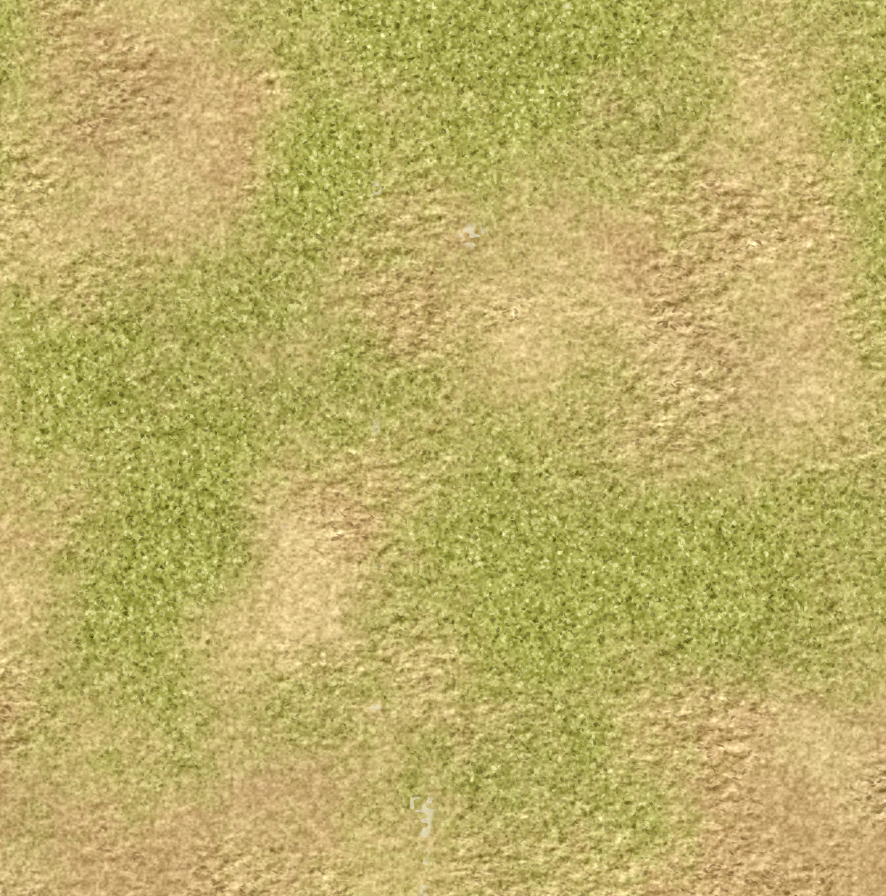
This texture is drawn by a Shadertoy shader. Its source:

```glsl
// Dry meadow ground: soft patches of short grass, straw and crumbly bare soil.

// Colours
const vec3 GRASS       = vec3(0.655, 0.655, 0.310);
const vec3 STRAW       = vec3(0.770, 0.700, 0.430);
const vec3 SOIL        = vec3(0.790, 0.660, 0.450);
const vec3 SAND        = vec3(0.865, 0.765, 0.530);
const vec3 BLADE_DARK  = vec3(0.410, 0.390, 0.170);
const vec3 BLADE_LIGHT = vec3(0.910, 0.900, 0.640);
const vec3 CLOD        = vec3(0.460, 0.350, 0.190);
const vec3 CHALK       = vec3(0.930, 0.900, 0.800);

// Sizes, as counts across the canvas height
const float PATCHES = 4.2;
const float BLADES  = 205.0;
const float CLODS   = 125.0;
const float GRIT    = 340.0;

// Strengths
const float BLADE_CONTRAST = 0.75;
const float STRAW_CONTRAST = 0.36;
const float GRIT_CONTRAST  = 0.20;
const float RELIEF         = 0.75;

vec2 hash2(vec2 p) {
    vec3 q = fract(p.xyx * vec3(0.1031, 0.1030, 0.0973));
    q += dot(q, q.yzx + 33.33);
    return fract((q.xx + q.yz) * q.zy);
}

float noise(vec2 p) {
    vec2 i = floor(p), f = fract(p);
    f = f * f * (3.0 - 2.0 * f);
    float low  = mix(hash2(i).x, hash2(i + vec2(1, 0)).x, f.x);
    float high = mix(hash2(i + vec2(0, 1)).x, hash2(i + vec2(1, 1)).x, f.x);
    return mix(low, high, f.y);
}

float fbm(vec2 p) {
    float sum = 0.0, amp = 0.533;
    for (int i = 0; i < 4; i++) {
        sum += amp * noise(p);
        p = mat2(1.6, 1.2, -1.2, 1.6) * p + 17.3;
        amp *= 0.5;
    }
    return sum;
}

// Scattered ragged bits: x = light (+) or dark (-) tone, y = coverage.
vec2 flecks(vec2 p, float count, vec2 radius, float turn, float density) {
    float soft = 0.6 * count / iResolution.y;
    vec2 g = p * count;
    g += 0.5 * vec2(noise(g * 1.7 + 7.0), noise(g * 1.7 + 63.0));
    vec2 cell = floor(g), result = vec2(0);
    for (int y = -1; y <= 1; y++)
    for (int x = -1; x <= 1; x++) {
        vec2 id = cell + vec2(x, y);
        vec2 look = hash2(id + 71.7);
        vec2 d = g - id - hash2(id + 13.1);
        float a = turn * (look.x - 0.5);
        d = mat2(cos(a), -sin(a), sin(a), cos(a)) * d;
        float size = mix(0.5, 1.2, look.y);
        float edge = (length(d / (radius * size)) - 1.0) * radius.y * size;
        float mask = 1.0 - smoothstep(-soft, soft, edge);
        vec2 pick = hash2(id + 139.4);
        mask *= step(pick.x, density);
        result = mix(result, vec2(2.0 * pick.y - 1.0, 1.0), mask);
    }
    return result;
}

float crumbs(vec2 p) {
    return fbm(p * vec2(70.0, 105.0) + 5.0);
}

void mainImage(out vec4 fragColor, in vec2 fragCoord) {
    vec2 p = fragCoord / iResolution.y;

    // Broad ground cover with long, frayed transitions
    vec2 warp = vec2(fbm(p * 5.0 + 31.0), fbm(p * 5.0 + 57.0)) - 0.5;
    vec2 q = p + 0.10 * warp;
    float fray = 0.09 * (noise(p * 48.0) + noise(p * 110.0) - 1.0);
    float cover = fbm(q * PATCHES + 8.4) + fray;
    float grass = smoothstep(0.41, 0.72, cover);
    float bare = 1.0 - smoothstep(0.27, 0.51, cover);
    float pale = smoothstep(0.34, 0.66, fbm(q * 6.5 + 91.0));

    vec3 color = mix(STRAW, GRASS, grass);
    color = mix(color, mix(SOIL, SAND, pale), bare);
    color *= 0.96 + 0.10 * fbm(p * 7.0 + 120.0);

    // Blades and straw bits, strongest where the grass is thick
    vec2 blade = flecks(p, BLADES, vec2(0.62, 0.40), 6.28, 0.9);
    float contrast = mix(STRAW_CONTRAST, BLADE_CONTRAST, grass) * (1.0 - 0.55 * bare);
    vec3 bladeColor = blade.x > 0.0 ? BLADE_LIGHT : BLADE_DARK;
    color = mix(color, bladeColor, abs(blade.x) * blade.y * contrast);

    // Crumbly relief lit from the upper left
    float rough = smoothstep(0.38, 0.64, fbm(p * 9.0 + 44.0));
    float slope = crumbs(p) - crumbs(p + vec2(-0.0018, 0.0026));
    color += slope * RELIEF * (1.0 - 0.8 * grass) * (0.35 + 0.65 * rough);

    // Dark clods and short cracks on dry ground
    vec2 clod = flecks(p, CLODS, vec2(0.50, 0.22), 1.6, 0.30);
    color = mix(color, CLOD, clod.y * (0.15 + 0.85 * rough) * (1.0 - grass) * (0.30 + 0.25 * bare));

    // Fine grit over everything
    float grit = noise(p * GRIT) + noise(p * GRIT * 0.57 + 9.0) - 1.0;
    color += grit * GRIT_CONTRAST * mix(0.70, 1.0, grass);

    // Rare broken chalk marks
    float chalk = smoothstep(0.94, 0.98, noise(p * 19.0 + 3.0));
    chalk *= smoothstep(0.48, 0.62, noise(p * vec2(150.0, 190.0)));
    color = mix(color, CHALK, 0.65 * chalk);

    fragColor = vec4(clamp(color, 0.0, 1.0), 1.0);
}
```
